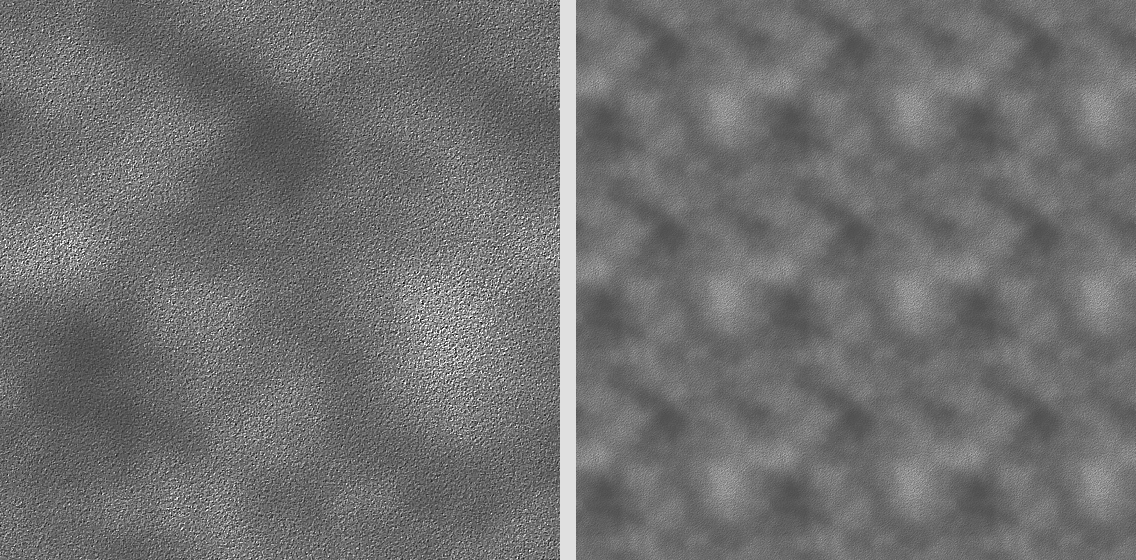
Left, the tile; right, the same tile 3 across and 3 down.
Give the GLSL for this texture, as a WebGL 2 fragment shader.

```glsl
#version 300 es
precision highp float;
precision highp int;
// Fine sharp embossed grey grain under soft bright and dark clouds, tiling.

uniform vec2 u_resolution;
out vec4 fragColor;

const float BASE_GREY = 0.425;            // median tone
const int GRAIN_CELLS = 400;              // one bump per cell
const float BUMP_RADIUS = 0.43;           // in grain cells
const vec2 LIGHT = vec2(0.7071, -0.7071); // points away from the light
const float LIGHT_SCATTER = 1.6;          // turns the shading of each bump
const float GRAIN_CONTRAST = 0.7;
const float HIGHLIGHT = 0.2;              // lifts lights more than darks
const int CLOUD_CELLS = 3;
const int CLOUD_OCTAVES = 4;
const float CLOUD_FALLOFF = 0.55;         // weight of each finer octave
const float STREAK_WEIGHT = 0.7;          // share of diagonal clouds
const float CLOUD_GAIN = 2.9;             // brings clouds to unit deviation
const float CLOUD_CONTRAST = 0.11;
const float CLOUD_GRAIN_BOOST = 0.2;      // bright areas look rougher
const float TAU = 6.2831853;

uint hash(uvec3 v) {
    uint h = v.x * 1597334673u ^ v.y * 3812015801u ^ v.z * 2798796415u;
    h = (h ^ (h >> 16)) * 2146121005u;
    h = (h ^ (h >> 15)) * 2221713035u;
    return h ^ (h >> 16);
}

// Hash of a lattice node that wraps after "period" cells
uint nodeHash(ivec2 node, int period, int seed) {
    ivec2 wrapped = ((node % period) + period) % period;
    return hash(uvec3(uvec2(wrapped), uint(seed)));
}

// Two independent values from 0 to 1 out of the low bits of a hash
vec2 randomPair(uint h) {
    return vec2(h & 1023u, (h >> 10) & 1023u) / 1024.0;
}

vec2 gradient(ivec2 node, int period, int seed) {
    float angle = TAU * float(nodeHash(node, period, seed) >> 8) / 16777216.0;
    return vec2(cos(angle), sin(angle));
}

// Gradient noise over the unit square, repeating at its edges
float tileNoise(vec2 uv, int period, int seed) {
    vec2 p = uv * float(period);
    ivec2 cell = ivec2(floor(p));
    vec2 f = fract(p);
    vec2 w = f * f * f * (f * (f * 6.0 - 15.0) + 10.0);
    float a = dot(gradient(cell, period, seed), f);
    float b = dot(gradient(cell + ivec2(1, 0), period, seed), f - vec2(1.0, 0.0));
    float c = dot(gradient(cell + ivec2(0, 1), period, seed), f - vec2(0.0, 1.0));
    float d = dot(gradient(cell + ivec2(1, 1), period, seed), f - vec2(1.0, 1.0));
    return mix(mix(a, b, w.x), mix(c, d, w.x), w.y);
}

// Slope along the light of scattered Gaussian bumps and pits
float grainRelief(vec2 uv) {
    vec2 p = uv * float(GRAIN_CELLS);
    ivec2 cell = ivec2(floor(p));
    vec2 f = fract(p);
    float slope = 0.0;
    for (int y = -2; y <= 2; y++) {
        for (int x = -2; x <= 2; x++) {
            uint h = nodeHash(cell + ivec2(x, y), GRAIN_CELLS, 11);
            vec2 offset = (f - vec2(x, y) - randomPair(h)) / BUMP_RADIUS;
            float height = float(h >> 20) / 2048.0 - 1.0;
            vec2 turn = randomPair(hash(uvec3(h, 5u, 7u))) - 0.5;
            vec2 facing = LIGHT + LIGHT_SCATTER * turn;
            slope += height * dot(offset, facing) * exp(-0.5 * dot(offset, offset));
        }
    }
    return slope;
}

// Broad round clouds, plus streaks sheared by a whole number to keep tiling
float clouds(vec2 uv) {
    vec2 sheared = vec2(uv.x + uv.y, uv.y);
    float sum = STREAK_WEIGHT * tileNoise(sheared, CLOUD_CELLS, 41);
    float weight = 1.0;
    int cells = CLOUD_CELLS;
    for (int i = 0; i < CLOUD_OCTAVES; i++) {
        sum += weight * tileNoise(uv, cells, 31 + i);
        weight *= CLOUD_FALLOFF;
        cells *= 2;
    }
    return clamp(sum * CLOUD_GAIN, -2.5, 2.5);
}

void main() {
    vec2 uv = gl_FragCoord.xy / u_resolution;

    // Relief, rougher where the clouds are bright
    float cloud = clouds(uv);
    float roughness = GRAIN_CONTRAST * (1.0 + CLOUD_GRAIN_BOOST * cloud);
    float relief = roughness * grainRelief(uv);

    // Exposure
    float shade = 1.0 + relief + HIGHLIGHT * relief * relief;
    float grey = BASE_GREY * exp(CLOUD_CONTRAST * cloud) * shade;

    fragColor = vec4(vec3(clamp(grey, 0.0, 1.0)), 1.0);
}
```
